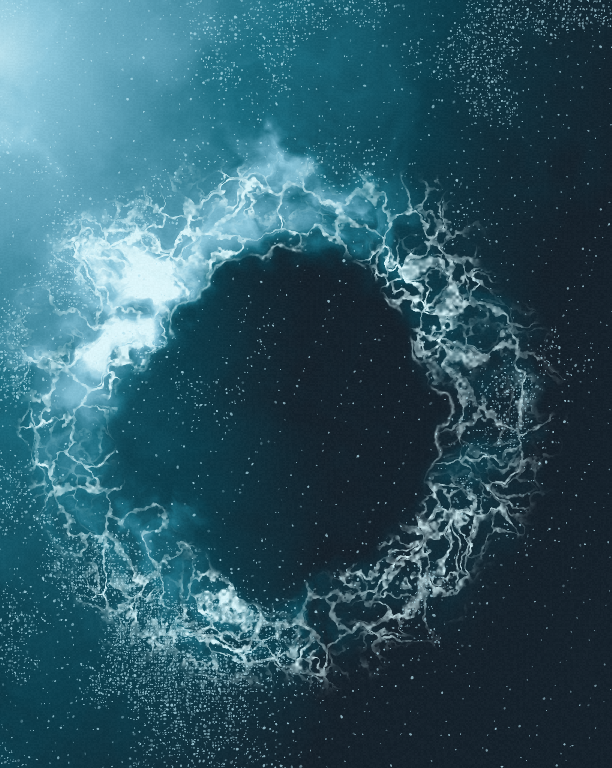
Write a WebGL 2 fragment shader that draws this texture.

```glsl
#version 300 es
precision highp float;
// Aerial view of a dark sea pool ringed by bright, net-like surf foam.
uniform vec2 u_resolution;
out vec4 fragColor;

float hash(vec2 p) {
  return fract(sin(dot(p, vec2(127.1, 311.7))) * 43758.5453);
}

vec2 hash2(vec2 p) {
  return vec2(hash(p), hash(p + 57.3));
}

float noise(vec2 p) {
  vec2 i = floor(p), f = fract(p);
  f = f * f * (3.0 - 2.0 * f);
  return mix(mix(hash(i), hash(i + vec2(1, 0)), f.x),
             mix(hash(i + vec2(0, 1)), hash(i + vec2(1, 1)), f.x), f.y);
}

float fbm(vec2 p) {
  float sum = 0.0, amp = 0.5;
  for (int i = 0; i < 5; i++) {
    sum += amp * noise(p);
    p = mat2(1.6, 1.2, -1.2, 1.6) * p + 3.7;
    amp *= 0.5;
  }
  return sum;
}

// Gap between the two nearest cell points: zero along the cell walls
float cellGap(vec2 p) {
  vec2 cell = floor(p);
  float near = 9.0, next = 9.0;
  for (int y = -1; y <= 1; y++)
    for (int x = -1; x <= 1; x++) {
      vec2 c = cell + vec2(x, y);
      float d = length(c + hash2(c) - p);
      next = min(next, max(near, d));
      near = min(near, d);
    }
  return next - near;
}

// Scattered droplets, one per grid cell where the density allows
float droplets(vec2 p, float scale, float density) {
  vec2 cell = floor(p * scale);
  vec2 offset = fract(p * scale) - 0.35 - 0.3 * hash2(cell);
  float size = 0.16 + 0.2 * hash(cell + 9.1);
  return smoothstep(size + 0.15, size - 0.15, length(offset))
       * step(hash(cell + 31.7), density) * (0.3 + 0.7 * hash(cell + 4.4));
}

float glow(vec2 p, vec2 center, float radius) {
  vec2 d = (p - center) / radius;
  return exp(-dot(d, d));
}

// Water colour from the abyss (0) up to white foam (1)
vec3 water(float l) {
  vec3 c = mix(vec3(0.085, 0.135, 0.175), vec3(0.05, 0.25, 0.31), clamp(l / 0.25, 0.0, 1.0));
  c = mix(c, vec3(0.11, 0.43, 0.51), clamp((l - 0.25) / 0.2, 0.0, 1.0));
  c = mix(c, vec3(0.35, 0.62, 0.71), clamp((l - 0.45) / 0.2, 0.0, 1.0));
  c = mix(c, vec3(0.55, 0.78, 0.86), clamp((l - 0.65) / 0.2, 0.0, 1.0));
  return mix(c, vec3(0.86, 0.96, 0.98), clamp((l - 0.85) / 0.2, 0.0, 1.0));
}

void main() {
  vec2 p = gl_FragCoord.xy / u_resolution.y;
  vec2 warp = vec2(fbm(p * 9.0), fbm(p * 9.0 + 17.0)) - 0.48;
  vec2 fine = vec2(fbm(p * 34.0 + 5.0), fbm(p * 34.0 + 41.0)) - 0.48;
  vec2 grain = vec2(noise(p * 170.0), noise(p * 170.0 + 29.0)) - 0.5;
  float cloud = fbm(p * 6.0 + warp * 2.0);

  // Ring coordinates: t is 0 at the pool edge and 1 at the outer foam
  vec2 q = p - vec2(0.385, 0.475) + warp * 0.1 + fine * 0.03;
  float r = length(q);
  vec2 dir = q / max(r, 0.001);
  float t = (r - 0.203 + 0.02 * dir.x + 0.025 * dir.y) / 0.135;
  float lit = 0.5 + 0.5 * dot(dir, vec2(-0.65, 0.76));

  // Open water, lit from the upper left
  float light = 0.93 * exp(-length((p - vec2(0.0, 0.93)) * vec2(2.0, 1.45)));
  light -= 0.2 * smoothstep(0.12, 0.62, p.x - 0.5 * p.y + 0.15);
  light += (cloud - 0.48) * (0.15 + 0.15 * light);

  // Dark pool, faintly teal on its left side
  float pool = mix(0.27, 0.0, smoothstep(0.17, 0.42, p.x + 0.1 * p.y - 0.05));
  pool += 0.15 * (cloud - 0.5);
  light = mix(pool, light, smoothstep(-0.2, 0.4, t));

  // Misty surf, with broken white patches on the lit side
  float band = smoothstep(-0.12, 0.3, t) * smoothstep(1.3, 0.4, t);
  float mist = fbm(p * 20.0 + warp * 6.0);
  light += band * smoothstep(0.25, 0.75, 0.5 * (cloud + mist)) * (0.14 + 0.22 * lit);
  vec2 s = p + warp * 0.12 + fine * 0.06;
  float surf = glow(s, vec2(0.205, 0.645), 0.042) + 0.7 * glow(s, vec2(0.34, 0.785), 0.05)
             + 0.55 * glow(s, vec2(0.14, 0.56), 0.035) + 0.5 * glow(s, vec2(0.43, 0.72), 0.04)
             + 0.35 * glow(s, vec2(0.43, 0.185), 0.04) + 0.35 * glow(s, vec2(0.3, 0.19), 0.035)
             + 0.35 * glow(s, vec2(0.22, 0.31), 0.035);
  light += surf * smoothstep(0.2, 0.75, mist) * 0.75;

  // Foam filaments: coarse and fine nets, plus a broken pool rim
  vec2 n = p + warp * 0.1 + fine * 0.05 + grain * 0.006;
  float patches = smoothstep(0.3, 0.55, fbm(p * 10.0 + 23.0));
  float tear = noise(p * 55.0 + 11.0);
  float width = 0.08 + 0.1 * tear + 0.08 * min(surf, 1.0);
  float net = smoothstep(width, 0.3 * width, cellGap(n * 17.0)) * (0.55 + 0.45 * patches);
  net = max(net, 0.85 * smoothstep(0.2, 0.04, cellGap(n * 32.0 + 8.0)) * patches);
  float reach = smoothstep(0.0, 0.12, t) * smoothstep(1.2, 0.75, t + 0.3 * (tear - 0.5));
  float rim = smoothstep(0.03, 0.0, abs(t - 0.02)) * smoothstep(0.45, 0.6, noise(p * 22.0));
  float foam = reach * net * (0.85 + 0.4 * lit) + 0.6 * rim * smoothstep(-0.4, 0.2, dir.y + 0.4 * dir.x);
  foam *= smoothstep(0.1, 0.5, tear + 0.15 + 0.2 * lit) * (0.35 + 0.9 * noise(p * 230.0));

  // Spray in clumps: top, ring surroundings, left of the pool, lower left
  float clump = smoothstep(0.45, 0.65, fbm(p * 11.0 + 61.0));
  float region = 0.5 * smoothstep(0.84, 0.96, p.y + 0.2 * warp.x) + 0.6 * exp(-5.0 * pow(t - 0.75, 2.0))
               + 0.45 * glow(p, vec2(0.25, 0.56), 0.09) + 0.7 * glow(p, vec2(0.2, 0.1), 0.15)
               + 0.35 * smoothstep(0.18, 0.0, p.x);
  float density = region * (0.03 + 0.5 * clump);
  float spray = 0.0;
  for (int i = 0; i < 3; i++)
    spray = max(spray, droplets(p + fine * 0.01 + float(i) * 0.37, 190.0 + 60.0 * float(i), density));

  vec3 color = water(light);
  color = mix(color, vec3(0.84, 0.95, 0.97), clamp(foam, 0.0, 1.0));
  color = mix(color, vec3(0.72, 0.89, 0.94), spray * 0.8);
  color += (hash(floor(p * 512.0)) - 0.5) * 0.025;
  fragColor = vec4(color, 1.0);
}
```
